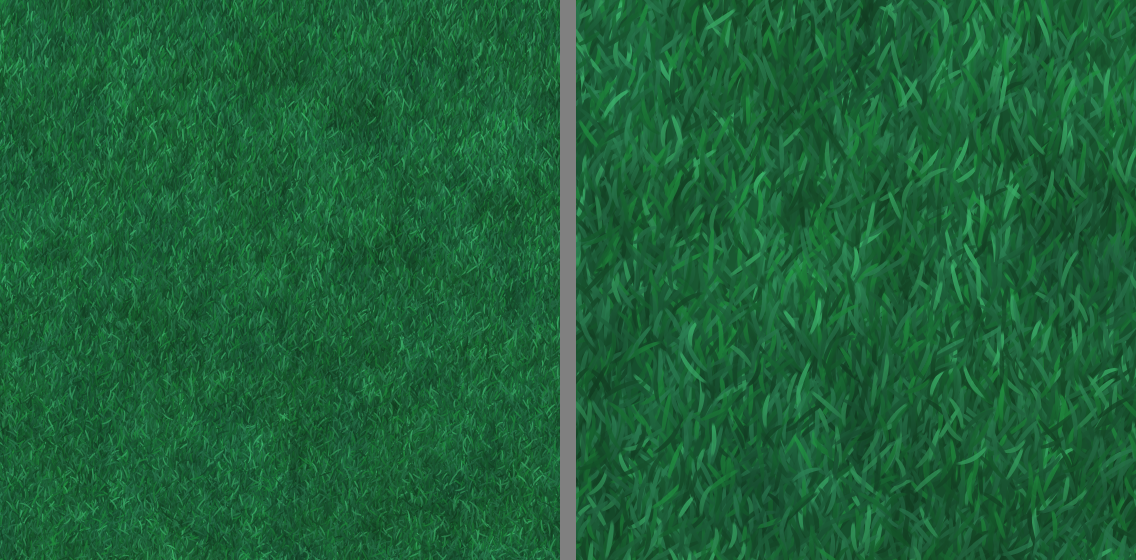
Left, the full canvas; right, a detail of the centre.
Give the GLSL for this texture, as a WebGL 2 fragment shader.

```glsl
#version 300 es
precision highp float;

uniform vec2 u_resolution;
out vec4 outColor;

// Integer hash: three values from 0 to 1
vec3 hash3(ivec3 cell) {
  uvec3 v = uvec3(cell) * 1664525u + 1013904223u;
  v.x += v.y * v.z; v.y += v.z * v.x; v.z += v.x * v.y;
  v ^= v >> 16u;
  v.x += v.y * v.z; v.y += v.z * v.x; v.z += v.x * v.y;
  return vec3(v >> 8u) / 16777216.0;
}

float valueNoise(vec2 p, int seed) {
  ivec2 i = ivec2(floor(p));
  vec2 f = fract(p);
  f = f * f * (3.0 - 2.0 * f);
  float a = hash3(ivec3(i, seed)).x;
  float b = hash3(ivec3(i + ivec2(1, 0), seed)).x;
  float c = hash3(ivec3(i + ivec2(0, 1), seed)).x;
  float d = hash3(ivec3(i + ivec2(1, 1), seed)).x;
  return mix(mix(a, b, f.x), mix(c, d, f.x), f.y);
}

// Greens ordered from shade to highlight
vec3 grassColor(float tone) {
  vec3 color = vec3(0.08, 0.285, 0.155);
  color = mix(color, vec3(0.11, 0.365, 0.22), step(0.20, tone));
  color = mix(color, vec3(0.09, 0.39, 0.19), step(0.47, tone));
  color = mix(color, vec3(0.15, 0.45, 0.29), step(0.64, tone));
  color = mix(color, vec3(0.11, 0.49, 0.22), step(0.83, tone));
  return mix(color, vec3(0.20, 0.60, 0.36), step(0.93, tone));
}

// Coverage of a curved, tapered blade; offset is measured from its middle
float bladeCoverage(vec2 offset, float lean, float halfLength, float bend, float pixel) {
  vec2 along = vec2(sin(lean), cos(lean));
  float t = dot(offset, along) / halfLength;
  float side = dot(offset, vec2(along.y, -along.x)) - bend * (t * t - 0.4);
  float halfWidth = 0.0014 * (1.0 - 0.6 * t * t);
  float edge = clamp((halfWidth - abs(side)) / pixel + 0.5, 0.0, 1.0);
  return edge * (1.0 - smoothstep(0.7, 1.0, abs(t)));
}

void main() {
  vec2 uv = gl_FragCoord.xy / u_resolution.y;
  float pixel = 1.0 / u_resolution.y;
  vec2 cellSize = vec2(0.014, 0.02);
  vec3 color = vec3(0.09, 0.32, 0.18);

  // Overlapping layers of blades, deepest first
  for (int layer = 0; layer < 14; layer++) {
    vec2 shift = hash3(ivec3(layer, 7, 91)).xy;
    vec2 p = uv / cellSize + shift;
    ivec2 home = ivec2(floor(p));
    float depth = float(layer) / 13.0;

    for (int j = 1; j >= -1; j--) {
      for (int i = -1; i <= 1; i++) {
        ivec2 cell = home + ivec2(i, j);
        vec3 place = hash3(ivec3(cell, layer));
        vec3 look = hash3(ivec3(cell, layer + 50));
        vec2 offset = (p - vec2(cell) - place.xy) * cellSize;

        // Upright at the top, more tangled toward the bottom
        float height = clamp((float(cell.y) - shift.y) * cellSize.y, 0.0, 1.0);
        float swing = 2.0 * place.z - 1.0;
        float lean = 0.12 + swing * mix(0.45 + 0.85 * abs(swing), 0.3 + 0.4 * abs(swing), height);
        float halfLength = mix(0.008, 0.0145, look.y);
        float bend = (look.z - 0.5) * mix(0.007, 0.004, height);

        float cover = bladeCoverage(offset, lean, halfLength, bend, pixel);
        float tone = look.x + 0.12 * (depth - 0.6);
        float shade = 0.88 + 0.22 * fract(look.y * 37.0);
        shade *= 1.0 + 0.09 * clamp(offset.y / halfLength, -1.0, 1.0);
        color = mix(color, grassColor(tone) * shade, 0.8 * cover);
      }
    }
  }

  // Soft tufts and broad patches of light
  float tufts = valueNoise(uv * vec2(34.0, 22.0), 201) - 0.5;
  float patches = valueNoise(uv * vec2(11.0, 8.0), 202) - 0.5;
  color *= 1.0 + 0.2 * tufts + 0.13 * patches;
  color.b += 0.02 * (valueNoise(uv * 16.0, 203) - 0.5);
  outColor = vec4(color, 1.0);
}
```
